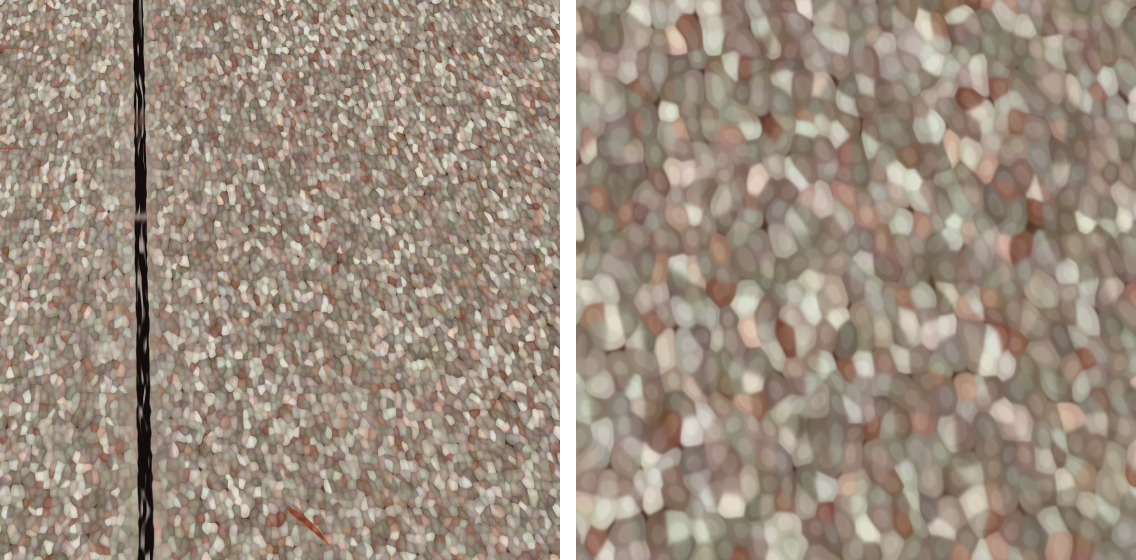
Left: the whole. Right: its middle third, enlarged.
This texture is drawn by a WebGL 2 fragment shader. Its source:

```glsl
#version 300 es
precision highp float;
// Exposed pebble paving seen at a slant, split by a dark, worn joint.
// Soft Voronoi grains carry tone and tint over streaky value noise;
// the joint and a few dry leaves are laid on top as distance shapes.
uniform vec2 u_resolution;
out vec4 fragColor;

vec3 hash3(vec2 p) {
  vec3 q = fract(p.xyx * vec3(0.1031, 0.1030, 0.0973));
  q += dot(q, q.yxz + 33.33);
  return fract((q.xxy + q.yzz) * q.zyx);
}

float noise(vec2 p) {
  vec2 i = floor(p), f = fract(p);
  f = f * f * (3.0 - 2.0 * f);
  return mix(mix(hash3(i).x, hash3(i + vec2(1, 0)).x, f.x),
             mix(hash3(i + vec2(0, 1)).x, hash3(i + vec2(1, 1)).x, f.x), f.y);
}

// Blended grains: x = tone, y = tint, z = how close a grain centre is.
vec3 pebbles(vec2 p) {
  vec2 cell = floor(p), sum = vec2(0.0);
  float total = 0.0001;
  for (int y = -1; y <= 1; y++) {
    for (int x = -1; x <= 1; x++) {
      vec2 id = cell + vec2(x, y);
      vec3 h = hash3(id + 17.0);
      vec2 d = p - id - 0.5 - 0.8 * (hash3(id + 91.0).xy - 0.5);
      d.x += 0.35 * (h.z - 0.5) * d.y;
      float weight = exp(-13.0 * dot(d, d));
      float tone = 0.33 + 0.43 * h.x + 0.34 * pow(h.x, 4.0);
      float rust = smoothstep(0.86, 0.95, h.y);
      sum += weight * vec2(tone - 0.12 * rust, h.y - 0.5 + 0.7 * rust);
      total += weight;
    }
  }
  return vec3(sum / total, smoothstep(0.0, 0.35, total));
}

// Coverage of a tapered, slightly bowed leaf from a to b.
float leaf(vec2 p, vec2 a, vec2 b, float width) {
  vec2 axis = b - a;
  float len = length(axis);
  axis /= len;
  float along = dot(p - a, axis) / len;
  float bulge = max(along * (1.0 - along), 0.0);
  float side = dot(p - a, vec2(-axis.y, axis.x)) - 0.15 * len * bulge;
  float edge = width * sqrt(bulge) * 2.0 * (1.2 - 0.6 * along);
  return smoothstep(0.0015, -0.0015, abs(side) - edge + 0.001);
}

void main() {
  vec2 uv = gl_FragCoord.xy / u_resolution;

  // Ground plane: features shrink towards the top.
  float scale = 1.25 - 0.45 * uv.y;
  float jointX = 0.261 - 0.015 * uv.y + 0.002 * (noise(vec2(uv.y * 14.0, 3.0)) - 0.5);
  vec2 ground = vec2((uv.x - jointX) / scale, -log(scale) / 0.45);

  // Grains, gaps and fine vertical streaks.
  vec2 warp = vec2(noise(ground * 60.0), noise(ground * 60.0 + 40.0)) - 0.5;
  vec3 grain = pebbles(ground * vec2(98.0, 74.0) + 0.6 * warp);
  float streak = noise(ground * vec2(170.0, 65.0) + 8.0) - 0.5;
  float tone = grain.x - 0.13 * (1.0 - grain.z) + 0.17 * streak;

  // Broad worn patches, with smoother mortar beside the joint.
  float patches = 0.6 * noise(ground * 7.0 + 5.0) + 0.4 * noise(ground * 19.0);
  float mortar = exp(-pow(abs(ground.x) / 0.034, 2.0));
  float contrast = mix(0.8, 1.2, patches) * (1.0 - 0.6 * mortar);
  tone = 0.6 + (tone - 0.59) * contrast + 0.1 * (patches - 0.5);
  tone += 0.03 * smoothstep(0.0, -0.03, ground.x);
  vec3 color = mix(vec3(0.36, 0.27, 0.22), vec3(0.83, 0.81, 0.75), clamp(tone, -0.1, 1.1));
  color += grain.y * vec3(0.055, -0.015, -0.03);
  color += (noise(ground * 75.0 + 60.0) - 0.5) * vec3(0.03, -0.02, 0.04);

  // Joint: black filler with broken pale strands and ragged edges.
  float across = ground.x / 0.0108;
  float ragged = 0.22 * (noise(vec2(uv.y * 75.0, sign(across) * 9.0)) - 0.5);
  float joint = smoothstep(1.12, 0.85, abs(across) + ragged);
  float strand = noise(vec2(across * 2.6 + 2.0 * noise(vec2(uv.y * 22.0, 1.0)), uv.y * 34.0));
  float pale = smoothstep(0.52, 0.95, strand) * smoothstep(0.95, 0.45, abs(across));
  vec3 filler = mix(vec3(0.07, 0.05, 0.04), vec3(0.64, 0.59, 0.57), pale);
  float plug = exp(-pow((uv.y - 0.613) / 0.008, 2.0));
  filler = mix(filler, vec3(0.60, 0.53, 0.50), 0.85 * plug);
  float dirt = exp(-pow((uv.y - 0.785) / 0.012, 2.0));
  filler = mix(filler, vec3(0.36, 0.24, 0.20), 0.7 * dirt);
  color = mix(color, filler, joint);

  // Dry leaves.
  vec3 rustRed = mix(vec3(0.42, 0.16, 0.10), vec3(0.72, 0.38, 0.27), noise(uv * 110.0));
  color = mix(color, rustRed, 0.9 * leaf(uv, vec2(0.512, 0.094), vec2(0.588, 0.026), 0.0075));
  float twigs = max(leaf(uv, vec2(-0.01, 0.913), vec2(0.057, 0.910), 0.0028),
                    leaf(uv, vec2(-0.01, 0.734), vec2(0.068, 0.730), 0.0028));
  color = mix(color, vec3(0.56, 0.35, 0.26), 0.8 * twigs);

  fragColor = vec4(clamp(color, 0.0, 1.0), 1.0);
}
```
